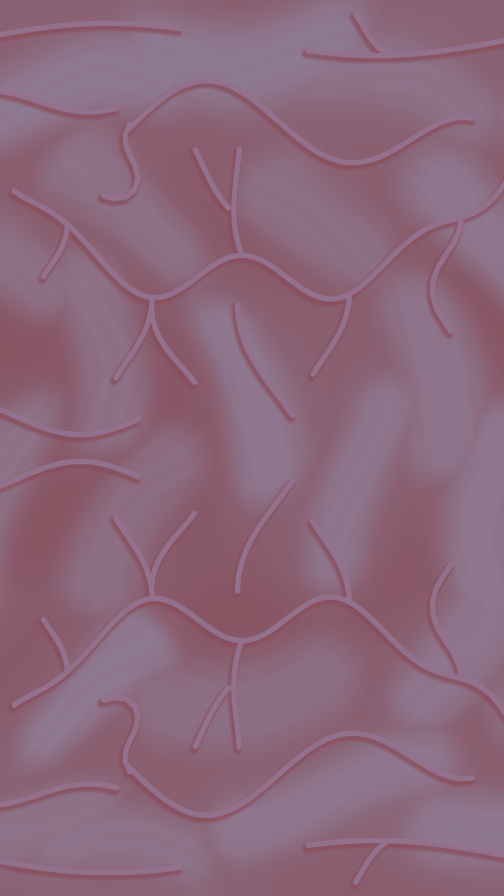
This pattern is drawn by a Shadertoy shader. Its source:

```glsl
// Soft lavender folds on a dusky red ground, overlaid with thin branching veins.
// Folds are blurred capsules on a jittered grid; veins are sine strands and
// curling twigs, folded about the horizontal middle line.

float hash(vec2 p) {
    return fract(sin(dot(p, vec2(127.1, 311.7))) * 437.58);
}

float segment(vec2 p, vec2 a, vec2 b) {
    vec2 ab = b - a;
    return length(p - a - ab * clamp(dot(p - a, ab) / dot(ab, ab), 0.0, 1.0));
}

// Sine strand between two x limits; flare bends both of its ends
float strandHeight(float x, vec4 wave, float flare) {
    return wave.x + wave.y * sin(wave.z * x + wave.w) + flare * pow(abs(x - 0.28), 4.0);
}

float strand(vec2 p, vec4 wave, float flare, float x0, float x1) {
    float x = clamp(p.x, x0, x1);
    float slope = wave.y * wave.z * cos(wave.z * x + wave.w)
                + 4.0 * flare * pow(abs(x - 0.28), 3.0) * sign(x - 0.28);
    float rise = p.y - strandHeight(x, wave, flare);
    return length(vec2(p.x - x, rise / sqrt(1.0 + slope * slope)));
}

// Short curve whose heading swings along its length
float twig(vec2 p, vec2 root, float heading, float bend, float swing, float len) {
    float d = 1.0;
    for (int i = 0; i < 9; i++) {
        float a = heading + bend * sin(swing * (float(i) + 0.5) / 9.0);
        vec2 tip = root + len / 9.0 * vec2(cos(a), sin(a));
        d = min(d, segment(p, root, tip));
        root = tip;
    }
    return d;
}

float veins(vec2 p) {
    vec2 q = vec2(p.x, abs(p.y - 0.5));
    vec4 trunk = vec4(0.19, 0.025, 31.0, -6.8);
    float d = strand(q, trunk, 20.0, 0.016, 1.0);

    // Outer strands, the hook that ends the arch, and a spur on the rim
    d = min(d, strand(q, vec4(0.365, 0.045, 19.6, -2.94), -10.0, 0.145, 0.527));
    d = min(d, twig(q, vec2(0.145, 0.361), -2.3, 1.2, 4.5, 0.115));
    vec4 rim = vec4(0.456, 0.018, 10.5, 0.3);
    d = min(d, strand(q, rim, 0.0, -0.1, 0.2));
    d = min(d, strand(q, rim, 0.0, 0.344, 1.0));
    d = min(d, twig(q, vec2(0.434, 0.438), 2.6, -0.5, 2.0, 0.06));
    d = min(d, strand(q, vec4(0.387, -0.012, 28.0, -1.2), 0.0, -0.1, 0.13));
    d = min(d, strand(q, vec4(0.035, -0.02, 22.0, -0.4), 0.0, -0.1, 0.154));

    // Inward twigs along the trunk; the second is paired, the third stands free
    for (int i = 0; i < 5; i++) {
        float s = float(i) - 1.0;
        float x = 0.17 + 0.11 * s - 0.015 * sin(1.57 * s);
        vec2 root = vec2(x, strandHeight(x, trunk, 20.0));
        float len = i == 0 ? 0.065 : 0.12 - 0.02 * cos(3.14 * s);
        if (i == 1) d = min(d, twig(q, root, -1.75, 0.9, 2.0, 0.11));
        if (i == 2) root.y -= 0.055;
        d = min(d, twig(q, root, -1.57, i == 2 ? 0.65 : -0.6, i == 4 ? 5.0 : 2.0, len));
    }

    // Outward twig with its fork
    vec2 root = vec2(0.27, strandHeight(0.27, trunk, 20.0));
    d = min(d, twig(q, root, 1.95, -0.5, 2.0, 0.12));
    return min(d, twig(q, root + vec2(-0.015, 0.053), 2.3, -0.3, 2.0, 0.075));
}

// Blurred folds: steep near the middle, flat toward top and bottom
float folds(vec2 p) {
    p += 0.018 * sin(p.yx * vec2(17.0, 19.0) + vec2(1.0, 2.5));
    float shade = 1.0;
    for (int i = 0; i < 24; i++) {
        vec2 cell = vec2(i % 4, i / 4);
        float h = hash(cell + 3.0);
        vec2 jitter = vec2(hash(cell + 7.3), hash(cell + 11.9)) - 0.5;
        vec2 c = (cell + vec2(0.5 * mod(cell.y, 2.0), 0.5) + 0.4 * jitter)
               * vec2(0.1875, 0.1667);
        float tilt = mix(1.35, 0.12, smoothstep(0.12, 0.36, abs(c.y - 0.5)));
        tilt = -tilt * sign(c.y - 0.5) + 0.6 * (h - 0.5);
        vec2 axis = vec2(cos(tilt), sin(tilt));
        vec2 reach = (0.06 + 0.035 * hash(cell + 5.1)) * axis;
        float d = segment(p, c - reach, c + reach);
        float streak = 0.035 * sin(270.0 * dot(p - c, vec2(-axis.y, axis.x))
                     + 3.0 * sin(25.0 * dot(p, axis)));
        // A clear core inside a broad, faint veil
        float width = 0.05 + 0.025 * hash(cell + 9.7);
        float body = 0.75 * smoothstep(width, 0.2 * width, d)
                   + 0.25 * smoothstep(0.11, 0.02, d);
        shade = min(shade, 1.0 - body * (0.62 + 0.38 * h + streak));
    }
    return 1.0 - shade;
}

void mainImage(out vec4 fragColor, in vec2 fragCoord) {
    vec2 p = fragCoord / iResolution.y;
    float edge = max(0.7 / iResolution.y, 0.0008);

    // Ground and folds, paler toward top, bottom and right of centre
    float haze = 0.06 + 0.26 * smoothstep(0.1, 0.45, abs(p.y - 0.5));
    haze += 0.2 * smoothstep(0.2, 0.02, length((p - vec2(0.36, 0.52)) * vec2(1.0, 0.7)));
    haze += 0.06 * sin(11.0 * p.x + 4.0 * sin(9.0 * p.y));
    float light = mix(haze, 1.0, folds(p));
    vec3 color = mix(vec3(0.53, 0.325, 0.375), vec3(0.558, 0.475, 0.572), light);

    // Red shadow beside each vein, then the vein itself
    float shadow = smoothstep(0.0075, 0.002, veins(p + vec2(0.002, 0.0035)));
    color = mix(color, vec3(0.535, 0.30, 0.355), 0.75 * shadow);
    float vein = smoothstep(0.003 + edge, 0.003 - edge, veins(p));
    color = mix(color, vec3(0.58, 0.45, 0.56), 0.92 * vein);

    fragColor = vec4(color, 1.0);
}
```
